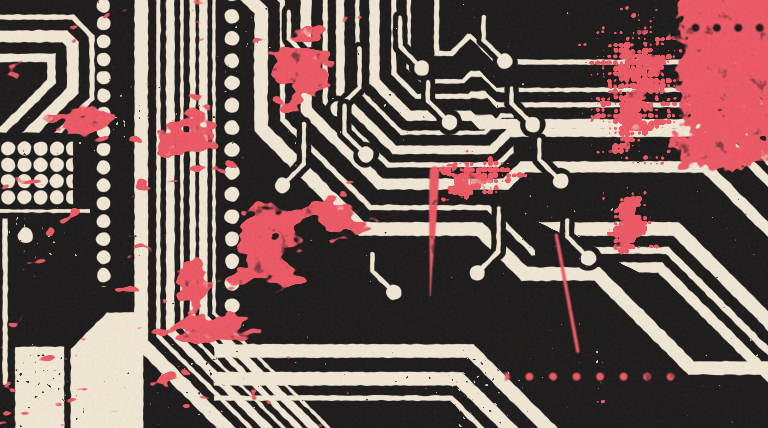
Give the GLSL for this pattern, as a WebGL 2 fragment shader.

```glsl
#version 300 es
precision highp float;
// Screen-printed circuit board: cream traces and pads on black, with torn red ink.
// Trace bundles are parallel level lines of bent distance fields; the ink is a
// blob density broken up by gradient noise and a halftone grid.
uniform vec2 u_resolution;
out vec4 fragColor;

vec2 hash2(vec2 p) {
  vec3 q = fract(p.xyx * vec3(0.1031, 0.103, 0.0973));
  q += dot(q, q.yzx + 33.33);
  return fract((q.xx + q.yz) * q.zy);
}

float corner(vec2 i, vec2 f, vec2 o) {
  return dot(hash2(i + o + 57.0) * 2.0 - 1.0, f - o);
}

float noise(vec2 p) {
  vec2 i = floor(p), f = p - i, u = f * f * (3.0 - 2.0 * f), e = vec2(1, 0);
  return mix(mix(corner(i, f, e.yy), corner(i, f, e.xy), u.x),
             mix(corner(i, f, e.yx), corner(i, f, e.xx), u.x), u.y);
}

float fill(float d) {
  float soft = max(0.0018, 0.7 / u_resolution.y);
  return smoothstep(soft, -soft, d);
}

float segment(vec2 p, vec2 a, vec2 b) {
  vec2 v = b - a;
  return length(p - a - v * clamp(dot(p - a, v) / dot(v, v), 0.0, 1.0));
}

float box(vec2 p, vec2 lo, vec2 hi) {
  vec2 d = max(lo - p, p - hi);
  return max(d.x, d.y);
}

// Two traces along a field, each given by level and half width
float pair(float f, float a, float wa, float b, float wb) {
  return min(abs(f - a) - wa, abs(f - b) - wb);
}

// Signed distance to a 45 degree line falling to the right
float falling(vec2 p, float sum) { return (p.x + p.y - sum) * 0.7071; }

// Vertical, then diagonal, then horizontal
float elbow(vec2 p) {
  return min(min(p.x - 0.61, falling(p, 1.31)), p.y - 0.465);
}

float innerRoute(vec2 p) {
  float rise = max((p.y - p.x + 0.76) * 0.7071, p.y - 0.505);
  return max(min(elbow(p), rise), falling(p, 2.11));
}

float centreTraces(vec2 p) {
  float f = max(elbow(p), min(falling(p, 1.585), p.y - 0.36));
  f = max(f, min(falling(p, 1.755), p.y - 0.14));
  float d = min(abs(f) - 0.016, max(abs(f - 0.05) - 0.006, p.x - 1.25));
  f = innerRoute(p);
  d = min(d, pair(f, 0.105, 0.013, 0.185, 0.01));
  d = min(d, max(pair(f, 0.15, 0.006, 0.225, 0.005), p.x - 1.2));
  f = innerRoute(p + vec2(0, clamp(p.x - 1.1, 0.0, 0.06)));
  d = min(d, pair(f, 0.265, 0.012, 0.31, 0.006));
  return min(d, pair(f, 0.345, 0.005, 0.41, 0.006));
}

float sideTraces(vec2 p) {
  // Tall bundle
  float f = min(p.x - 0.31, falling(p, 0.5));
  float d = min(pair(f, 0.02, 0.016, 0.06, 0.005), pair(f, 0.088, 0.01, 0.115, 0.004));
  d = min(d, min(pair(f, 0.14, 0.007, 0.165, 0.01), abs(f - 0.19) - 0.004));
  // Bottom bundle
  f = max(p.y - 0.18, falling(p, 1.28));
  d = min(d, max(min(pair(f, 0.0, 0.016, -0.065, 0.016), abs(f + 0.11) - 0.006), 0.5 - p.x));
  // Right bundle
  f = max(p.y - 0.465, falling(p, 2.045));
  d = min(d, max(min(pair(f, 0.0, 0.016, -0.05, 0.008), abs(f + 0.09) - 0.012), 1.29 - 2.0 * f - p.x));
  // Top left bundle, turning back at its lower end
  f = max(max(p.x - 0.215, p.y - 0.96), max(falling(p, 1.13), (p.x - p.y + 0.555) * 0.7071));
  return min(d, max(min(pair(f, 0.0, 0.006, -0.045, 0.014), abs(f + 0.095) - 0.01), 0.69 - p.y));
}

float padsAndPlates(vec2 p) {
  float d = max(length(vec2(p.x - 0.242, mod(p.y, 0.042) - 0.021)) - 0.016, 0.33 - p.y);
  d = min(d, max(length(vec2(p.x - 0.542, mod(p.y, 0.052) - 0.026)) - 0.017, 0.27 - p.y));
  vec2 grid = mod(p - vec2(0, 0.52), 0.038) - 0.019;
  d = min(d, max(length(grid) - 0.0165, box(p, vec2(-0.1, 0.52), vec2(0.171, 0.672))));
  d = min(d, box(p, vec2(-0.1, 0.503), vec2(0.21, 0.511)));
  d = min(d, min(box(p, vec2(0.006, 0.1), vec2(0.018, 0.49)), length(p - vec2(0.06, 0.45)) - 0.018));
  d = min(d, box(p, vec2(0.035, -0.1), vec2(0.15, 0.19)));
  return min(d, max(box(p, vec2(0.165, -0.1), vec2(0.335, 0.27)), (p.y - p.x - 0.02) * 0.7071));
}

// Bent leads ending in round pads, each with a clear margin
float addStubs(float d, vec2 p) {
  for (float i = 0.0; i < 12.0; i++) {
    vec2 h = hash2(vec2(i, 4)), pad = vec2(0.66 + 0.065 * i, 0.28 + 0.64 * h.y);
    vec2 bend = pad + vec2(h.x < 0.5 ? -0.05 : 0.05, 0.05);
    float lead = min(segment(p, pad, bend), segment(p, bend, bend + vec2(0, 0.03 + 0.08 * h.x)));
    float stub = min(length(p - pad) - 0.018, lead - 0.005);
    d = min(max(d, 0.012 - stub), stub);
  }
  return d;
}

// Red ink, positive where it covers
float inkAmount(vec2 p) {
  const vec4 blobs[10] = vec4[10]( // centre, radii
    vec4(0.7, 0.84, 0.09, 0.12), vec4(0.45, 0.68, 0.09, 0.09), vec4(0.79, 0.49, 0.09, 0.07),
    vec4(0.49, 0.235, 0.15, 0.05), vec4(0.45, 0.33, 0.05, 0.1), vec4(0.2, 0.71, 0.1, 0.06),
    vec4(1.49, 0.8, 0.14, 0.22), vec4(1.47, 0.49, 0.07, 0.13), vec4(1.11, 0.58, 0.11, 0.08),
    vec4(0.62, 0.42, 0.11, 0.14));
  float ink = -0.3 - 0.2 * smoothstep(0.5, 0.9, p.x);
  for (int i = 0; i < 10; i++) ink = max(ink, 0.75 - length((p - blobs[i].xy) / blobs[i].zw));
  ink += 0.9 * noise(vec2(p.x, p.y - 0.25 * p.x) * vec2(14, 26)) + 0.6 * noise(p * vec2(38, 60)) - 0.12;
  vec2 dots = p * 72.0;
  float gap = length(fract(dots) - 0.5) - 0.3 + 0.4 * hash2(floor(dots)).x;
  ink -= 0.6 * smoothstep(0.9, 1.2, p.x) * gap;
  // Solid corner with ragged edges and pinholes
  float block = min(p.x - 1.59, p.y - 0.61) + 0.05 * noise(p * 22.0) + 0.02 * noise(p * 70.0);
  block = min(block, 0.06 * (0.42 - noise(p * 45.0) + 0.8 * max(p.y - 0.72, 0.0)));
  block = min(block, length(vec2(mod(p.x, 0.05) - 0.025, p.y - 0.935)) - 0.009);
  // Drips and a row of marks
  float drip = segment(p, vec2(1.015, 0.6), vec2(1.005, 0.31)) - 0.011 * smoothstep(0.25, 0.6, p.y);
  drip = min(drip, segment(p, vec2(1.3, 0.45), vec2(1.35, 0.18)) - 0.004);
  float marks = max(length(vec2(mod(p.x, 0.055) - 0.027, p.y - 0.12)) - 0.009, abs(p.x - 1.38) - 0.2);
  return max(ink, 12.0 * max(block, -min(drip, marks)));
}

void main() {
  vec2 p = gl_FragCoord.xy / u_resolution.y;
  vec3 black = vec3(0.125, 0.115, 0.115), cream = vec3(0.935, 0.895, 0.825), red = vec3(0.92, 0.355, 0.4);
  float copper = min(min(centreTraces(p), sideTraces(p)), padsAndPlates(p));
  copper = fill(addStubs(copper, p) + 0.003 * noise(p * 60.0));
  // Worn flecks, in patches and in one scraped strip
  float wear = noise(p * 5.0) + 0.6 * fill(box(p, vec2(1.39, 0.04), vec2(1.41, 0.19)));
  float flecks = smoothstep(0.5, 0.6, noise(p * 115.0) + 0.35 * wear);
  vec3 colour = mix(black, cream, mix(copper, 1.0 - copper, 0.85 * flecks));
  // Ink, thin in places
  float thin = smoothstep(0.2, 0.5, noise(p * 34.0 + 9.0) + 0.3 * noise(p * 120.0));
  colour = mix(colour, red, fill(-0.04 * inkAmount(p)) * (1.0 - 0.5 * thin));
  fragColor = vec4(colour + 0.025 * noise(p * 150.0), 1);
}
```
